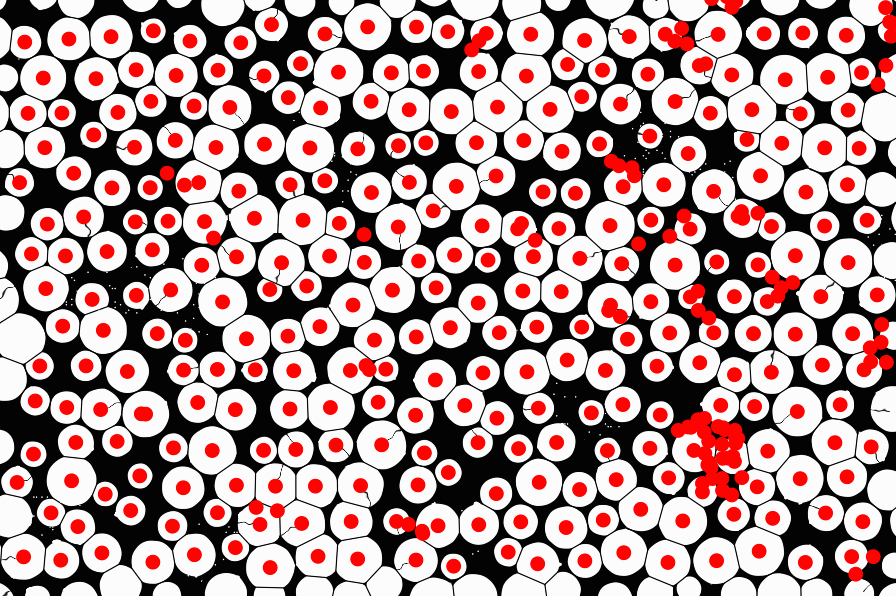
Write a WebGL 2 fragment shader that draws this pattern.

```glsl
#version 300 es
precision highp float;
// Packed white grains on black, each with a red centre, plus clusters of stray red dots.
uniform vec2 u_resolution;
out vec4 fragColor;

const float SPACING = 0.0726; // lattice step as a fraction of canvas height

vec2 hash2(vec2 p) {
  vec3 q = fract(p.xyx * vec3(0.1031, 0.1030, 0.0973));
  q += dot(q, q.yzx + 33.33);
  return fract((q.xx + q.yz) * q.zy);
}

float gradientDot(vec2 cell, vec2 offset) {
  float angle = 6.2832 * hash2(cell + 71.0).x;
  return dot(vec2(cos(angle), sin(angle)), offset);
}

float gradientNoise(vec2 p) {
  vec2 i = floor(p), f = p - i, u = f * f * f * (f * (f * 6.0 - 15.0) + 10.0);
  vec2 e = vec2(1.0, 0.0);
  return mix(mix(gradientDot(i, f), gradientDot(i + e, f - e), u.x),
             mix(gradientDot(i + e.yx, f - e.yx), gradientDot(i + 1.0, f - 1.0), u.x), u.y);
}

// Jittered hexagonal lattice: centre in xy, radius in z
vec3 seedGrain(vec2 id) {
  vec2 base = vec2(id.x + 0.5 * mod(id.y, 2.0), id.y * 0.866);
  return vec3(base + 0.55 * (hash2(id + 5.0) - 0.5), mix(0.28, 0.58, hash2(id + 43.0).x));
}

// Push a grain away from the neighbours it overlaps
vec3 relaxedGrain(vec2 id) {
  vec3 grain = seedGrain(id);
  vec2 push = vec2(0.0);
  for (int y = -1; y <= 1; y++)
    for (int x = -1; x <= 1; x++) {
      if (x == 0 && y == 0) continue;
      vec3 other = seedGrain(id + vec2(x, y));
      vec2 away = grain.xy - other.xy;
      float gap = max(length(away), 0.01);
      float reach = grain.z + other.z;
      push += away / gap * max(reach + 0.04 - gap, 0.0) * other.z / reach;
    }
  return vec3(grain.xy + 0.75 * push, grain.z);
}

// Nearest stray dot, from one large cluster and many small ones
float strayDistance(vec2 uv, vec2 size) {
  float nearest = 9.0;
  for (int k = 0; k < 24; k++) {
    vec2 start = hash2(vec2(k, 17.0)), at = size * start;
    int count = 1 + int(6.0 * start.x * fract(start.y * 7.0));
    if (k == 0) { at = size * vec2(0.79, 0.22); count = 28; }
    for (int m = 0; m < count; m++) {
      nearest = min(nearest, distance(uv, at));
      at += 0.07 * (hash2(vec2(m + 3, k + 91)) - 0.5);
    }
  }
  return nearest;
}

void main() {
  vec2 size = vec2(u_resolution.x / u_resolution.y, 1.0);
  vec2 uv = gl_FragCoord.xy / u_resolution.y;
  float soft = 0.6 / u_resolution.y;
  vec2 p = uv / SPACING;

  // Find the owning grain and its rival by power distance
  float wobble = gradientNoise(p * 3.5);
  float swell = 0.02 * wobble + 0.06 * smoothstep(0.4, 0.6, wobble);
  float best = 99.0, second = 99.0, dotDistance = 9.0;
  vec3 owner = vec3(0.0), rival = vec3(9.0);
  vec2 ownerId = vec2(0.0);
  float row = floor(p.y / 0.866 + 0.5);
  for (int y = -2; y <= 2; y++)
    for (int x = -2; x <= 2; x++) {
      float j = row + float(y);
      vec2 id = vec2(floor(p.x - 0.5 * mod(j, 2.0) + 0.5) + float(x), j);
      vec3 grain = relaxedGrain(id);
      float d = distance(p, grain.xy), power = d * d - grain.z * grain.z;
      if (power < best) {
        second = best; rival = owner;
        best = power; owner = grain; ownerId = id;
      } else if (power < second) {
        second = power; rival = grain;
      }
      // Grains cut by the canvas border carry no dot
      vec2 centre = grain.xy * SPACING;
      vec2 margin = min(centre, size - centre);
      if (min(margin.x, margin.y) > grain.z * SPACING)
        dotDistance = min(dotDistance, d * SPACING);
    }

  // Grain discs parted by hairlines
  vec2 local = p - owner.xy;
  float rim = (length(local) - owner.z - swell) * SPACING;
  float white = 1.0 - smoothstep(-soft, soft, rim);
  float seam = (second - best) / (2.0 * max(distance(owner.xy, rival.xy), 0.01)) * SPACING;
  white *= smoothstep(-soft, soft, seam - 0.001);

  // Crooked cracks from centre to rim in some grains
  vec2 chance = hash2(ownerId + 131.0);
  float angle = 6.2832 * chance.y;
  vec2 along = vec2(cos(angle), sin(angle));
  float across = dot(local, vec2(-along.y, along.x)) + 0.12 * gradientNoise(p * 5.0);
  float crack = 1.0 - smoothstep(-soft, soft, abs(across) * SPACING - 0.0008);
  white *= 1.0 - crack * step(chance.x, 0.2) * step(0.1, dot(local, along));

  // Fine dust in a few patches
  vec2 dustCell = floor(uv * 220.0);
  float speck = length(fract(uv * 220.0) - 0.5) / 220.0;
  float dusty = step(0.3, gradientNoise(uv * 5.0 + 8.0)) * step(0.94, hash2(dustCell).x);
  white = max(white, dusty * (1.0 - smoothstep(-soft, soft, speck - 0.0012)));

  // Red dots on top
  dotDistance = min(dotDistance, strayDistance(uv, size));
  float red = 1.0 - smoothstep(-soft, soft, dotDistance - 0.0124);
  vec3 color = mix(vec3(0.01), vec3(0.99), white);
  fragColor = vec4(mix(color, vec3(1.0, 0.01, 0.01), red), 1.0);
}
```
